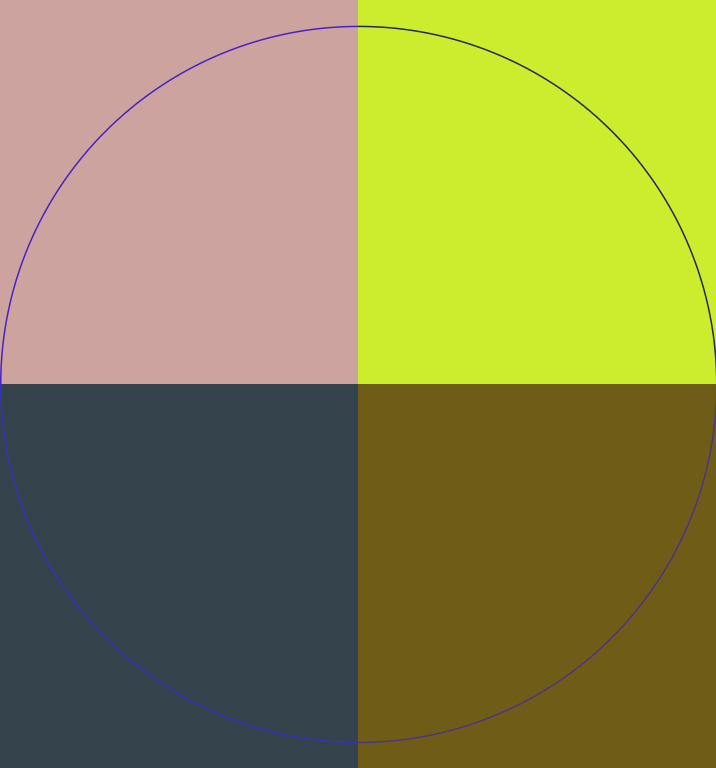
A Shadertoy shader for this background:

```glsl
const vec3 ROSE  = vec3(0.800, 0.640, 0.620);
const vec3 LIME  = vec3(0.795, 0.930, 0.180);
const vec3 SLATE = vec3(0.208, 0.263, 0.302);
const vec3 OLIVE = vec3(0.431, 0.361, 0.090);

// Ring tint in each quadrant
const vec3 RING_ROSE  = vec3(0.28, 0.13, 0.76);
const vec3 RING_LIME  = vec3(0.14, 0.14, 0.38);
const vec3 RING_SLATE = vec3(0.20, 0.20, 0.72);
const vec3 RING_OLIVE = vec3(0.31, 0.20, 0.52);

// Coverage of the positive side of an edge, one pixel wide
float edgeMask(float dist, float pixel) {
    return clamp(dist / pixel + 0.5, 0.0, 1.0);
}

// Coverage of a thin circle outline
float ringMask(vec2 p, vec2 center, float radius, float width, float pixel) {
    float dist = abs(length(p - center) - radius);
    return edgeMask(0.5 * width - dist, pixel);
}

// Blend four corner colours by the right and top masks
vec3 quadrants(vec3 topLeft, vec3 topRight, vec3 lowLeft, vec3 lowRight, vec2 side) {
    return mix(mix(lowLeft, lowRight, side.x), mix(topLeft, topRight, side.x), side.y);
}

void mainImage(out vec4 fragColor, in vec2 fragCoord) {
    // Centered coordinates in units of the canvas width
    float pixel = 1.0 / iResolution.x;
    vec2 p = (fragCoord - 0.5 * iResolution.xy) * pixel;
    vec2 side = vec2(edgeMask(p.x, pixel), edgeMask(p.y, pixel));

    // Four flat panels
    vec3 color = quadrants(ROSE, LIME, SLATE, OLIVE, side);

    // Thin ring spanning the canvas width
    vec3 ringColor = quadrants(RING_ROSE, RING_LIME, RING_SLATE, RING_OLIVE, side);
    float ring = ringMask(p, vec2(0.001, -0.0006), 0.5, 0.0021, pixel);
    color = mix(color, ringColor, ring);

    fragColor = vec4(color, 1.0);
}
```
